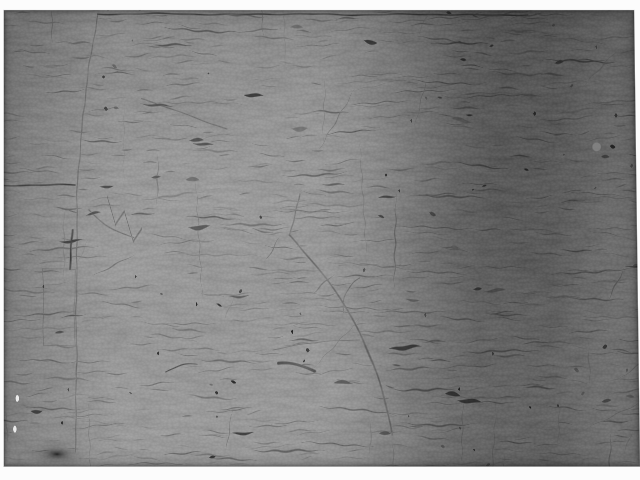
Write a Shadertoy shader that draws this texture.

```glsl
// A worn grey plywood board on white: a broad light falloff, fine stretched
// cellular grain, looped flecks and streaks, and a few long bent scratches.
// Lengths are in canvas heights, so the view is the same at any size.

vec4 hash4(vec2 cell) {
    vec4 h = fract(cell.xyxy * vec4(0.1031, 0.1030, 0.0973, 0.1099));
    h += dot(h, h.wzxy + 33.33);
    return fract((h.xxyz + h.yzzw) * h.zywx);
}

// Cellular noise: distance to the nearest random point, centred near zero
float cellular(vec2 p) {
    vec2 base = floor(p);
    float nearest = 2.0;
    for (int j = -1; j <= 1; j++)
        for (int i = -1; i <= 1; i++) {
            vec2 cell = base + vec2(i, j);
            vec2 d = cell + hash4(cell).xy - p;
            nearest = min(nearest, dot(d, d));
        }
    return sqrt(nearest) - 0.45;
}

// Layered sines for slow irregular variation, roughly -1 to 1
float waves(vec2 p) {
    return 0.4 * sin(p.x + 1.7 * sin(p.y * 0.8)) + 0.35 * sin(p.y * 1.3 - p.x * 0.6 + 2.0)
         + 0.25 * sin(p.x * 2.3 + p.y * 2.9 + 1.0);
}

float coverage(float d, float halfWidth) {
    return clamp((halfWidth - d) / max(0.0026, 1.0 / iResolution.y) + 0.5, 0.0, 1.0);
}

// Tapered marks, at most one per grid cell; size is half length and half width
float marks(vec2 p, vec2 grid, vec2 size, float chance, float tilt, float seed) {
    float ink = 0.0;
    vec2 base = floor(p * grid);
    for (int j = -1; j <= 1; j++)
        for (int i = -1; i <= 1; i++) {
            vec2 cell = base + vec2(i, j);
            vec4 r = hash4(cell + seed);
            vec4 s = hash4(cell + seed + 71.0);
            vec2 centre = (cell + r.xy) / grid;
            if (r.z > chance * (1.0 + 0.9 * waves(centre * 9.0 + seed))) continue;
            vec2 d = p - centre;
            d.y += tilt * (s.x - 0.5) * d.x + 0.0015 * sin(d.x * 130.0 + s.y * 6.0);
            float along = d.x / (size.x * mix(0.25, 1.0, s.z * s.z));
            float halfWidth = size.y * mix(0.3, 1.0, s.w) * (1.0 - along * along);
            ink = max(ink, coverage(abs(d.y), halfWidth) * mix(0.3, 1.0, r.w));
        }
    return ink;
}

// One scratch from a to b, bowed sideways by bend, with a patchy stroke
float scratch(vec2 p, vec2 a, vec2 b, float bend, float halfWidth) {
    float len = length(b - a);
    vec2 dir = (b - a) / len;
    vec2 d = p - a;
    float t = clamp(dot(d, dir) / len, 0.0, 1.0);
    vec2 onLine = a + dir * len * t + vec2(-dir.y, dir.x) * 4.0 * bend * t * (1.0 - t);
    return coverage(length(p - onLine), halfWidth) * (0.75 + 0.25 * waves(p * 60.0));
}

void mainImage(out vec4 fragColor, in vec2 fragCoord) {
    vec2 p = fragCoord / iResolution.y;
    float x = fragCoord.x / iResolution.x;

    // Light: bright left of centre, a dark band on the right, dimmer top
    float tone = 0.51 + 0.085 * smoothstep(0.0, 0.2, x) - 0.20 * smoothstep(0.48, 0.79, x)
               + 0.045 * smoothstep(0.85, 0.97, x) - 0.055 * smoothstep(0.55, 1.0, p.y);
    tone -= 0.035 * exp(-dot((p - vec2(1.08, 0.55)) * vec2(5.0, 3.0), (p - vec2(1.08, 0.55)) * vec2(5.0, 3.0)));
    tone += 0.012 * waves(p * vec2(5.0, 8.0));

    // Grain: wavy horizontal fibres and fine speckle
    vec2 fibre = p + vec2(0.0, 0.006 * waves(p * vec2(14.0, 9.0)));
    tone -= 0.035 * cellular(fibre * vec2(7.0, 45.0)) + 0.045 * cellular(fibre * vec2(20.0, 110.0) + 9.0);
    tone -= 0.045 * cellular(p * vec2(150.0, 190.0));

    // Scattered wear: streaks along the fibre, dots, upright and slanted nicks
    float wear = 0.40 * marks(fibre, vec2(9.0, 38.0), vec2(0.08, 0.0022), 0.38, 0.2, 3.0);
    wear = max(wear, 0.30 * marks(fibre, vec2(18.0, 60.0), vec2(0.04, 0.0015), 0.38, 0.3, 17.0));
    wear = max(wear, 0.60 * marks(fibre, vec2(12.0, 24.0), vec2(0.034, 0.005), 0.11, 0.3, 29.0));
    wear = max(wear, 0.75 * marks(p, vec2(22.0), vec2(0.007, 0.0045), 0.13, 1.0, 41.0));
    wear = max(wear, 0.28 * marks(p.yx, vec2(6.0, 18.0), vec2(0.11, 0.0012), 0.17, 0.15, 53.0));
    wear = max(wear, 0.30 * marks(mat2(0.6, -0.8, 0.8, 0.6) * p, vec2(8.0, 14.0), vec2(0.07, 0.0014), 0.12, 1.2, 67.0));

    // Long scratches and the crack along the left side
    vec2 w = p + 0.002 * vec2(waves(p.yx * 45.0), waves(p * 38.0));
    float line = scratch(w, vec2(0.602, 0.51), vec2(0.817, 0.095), 0.037, 0.0018);
    line = max(line, scratch(w, vec2(0.625, 0.595), vec2(0.602, 0.51), 0.0, 0.001));
    line = max(line, scratch(w, vec2(0.75, 0.42), vec2(0.715, 0.35), -0.012, 0.0008));
    line = max(line, scratch(w, vec2(0.295, 0.795), vec2(0.472, 0.731), 0.0, 0.001));
    line = max(line, scratch(w, vec2(0.57, 0.27), vec2(0.75, 0.29), 0.008, 0.0006));
    line = max(line, scratch(w, vec2(0.186, 0.562), vec2(0.278, 0.505), -0.008, 0.001));
    line = max(line, scratch(w, vec2(0.205, 0.969), vec2(0.16, 0.5), -0.012, 0.001));
    line = max(line, scratch(w, vec2(0.16, 0.5), vec2(0.158, 0.06), 0.0, 0.001));
    float zigzag = abs(fract((p.x - 0.222) * 27.0) - 0.5) * 0.09;
    line = max(line, coverage(abs(p.y - 0.55 + (p.x - 0.222) * 0.95 - zigzag) * 0.4, 0.0008)
             * step(0.222, p.x) * step(p.x, 0.296));
    vec2 frame = abs(w - vec2(0.123, 0.36)) - vec2(0.033, 0.08);
    line = max(line, 0.6 * coverage(abs(max(frame.x, frame.y)), 0.0006));
    wear = max(wear, 0.32 * line);

    // Heavier gouges, the top groove and a dark corner smudge
    float gouge = scratch(w, vec2(0.0, 0.614), vec2(0.157, 0.614), 0.0, 0.0016);
    gouge = max(gouge, scratch(w, vec2(0.205, 0.971), vec2(1.1, 0.969), 0.0, 0.0015));
    gouge = max(gouge, scratch(w, vec2(0.151, 0.52), vec2(0.145, 0.44), 0.0, 0.0018));
    gouge = max(gouge, scratch(w, vec2(0.58, 0.243), vec2(0.656, 0.227), 0.005, 0.003));
    gouge = max(gouge, scratch(w, vec2(0.345, 0.225), vec2(0.41, 0.24), 0.006, 0.001));
    float smudge = exp(-2.0 * length((w - vec2(0.12, 0.054)) * vec2(28.0, 65.0)));
    wear = max(wear, max(0.6 * gouge, 0.75 * smudge));
    tone *= 1.0 - wear;

    // Pale knot and two bright chips
    tone = mix(tone, 0.53, 0.8 * coverage(length(p - vec2(1.243, 0.694)), 0.009));
    float chips = min(length((p - vec2(0.036, 0.17)) * vec2(2.0, 1.0)), length((p - vec2(0.031, 0.106)) * vec2(2.0, 1.0)));
    tone = mix(tone, 0.95, coverage(chips, 0.007));

    // Board outline with a dark rim, slightly slanted on the right
    float inside = min(min(p.x - 0.008, 1.321 + 0.013 * (0.979 - p.y) - p.x), min(p.y - 0.028, 0.979 - p.y));
    tone *= 1.0 - 0.35 * exp(-max(inside, 0.0) * 220.0) - 0.1 * exp(-max(inside, 0.0) * 45.0);
    fragColor = vec4(vec3(mix(0.99, tone, coverage(-inside, 0.0))), 1.0);
}
```
